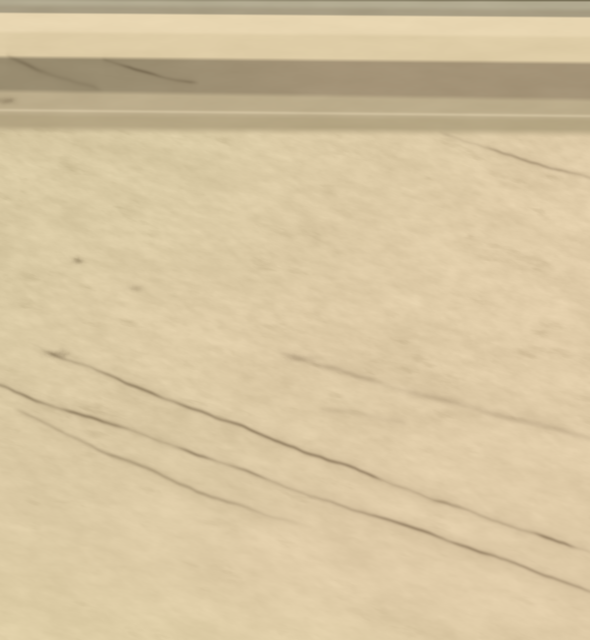
This texture is drawn by a WebGL 1 fragment shader. Its source:

```glsl
precision highp float;
uniform vec2 u_resolution;

float hash(vec2 p) {
  vec3 q = fract(vec3(p.xyx) * 0.1031);
  q += dot(q, q.yzx + 33.33);
  return fract((q.x + q.y) * q.z);
}

float noise(vec2 p) {
  vec2 i = floor(p);
  vec2 f = fract(p);
  f = f * f * (3.0 - 2.0 * f);
  float low = mix(hash(i), hash(i + vec2(1.0, 0.0)), f.x);
  float high = mix(hash(i + vec2(0.0, 1.0)), hash(i + 1.0), f.x);
  return mix(low, high, f.y);
}

// Fractal noise centred on zero
float fbm(vec2 p) {
  float sum = 0.0;
  float amp = 0.5;
  for (int i = 0; i < 4; i++) {
    sum += amp * (noise(p) - 0.5);
    p = mat2(1.6, 1.2, -1.2, 1.6) * p + 17.3;
    amp *= 0.5;
  }
  return sum;
}

// Coverage below a slightly tilted moulding edge
float below(vec2 p, float height, float tilt, float blur) {
  return smoothstep(-blur, blur, p.y - height - tilt * p.x);
}

float ridge(vec2 p, float height, float tilt, float width) {
  float d = (p.y - height - tilt * p.x) / width;
  return exp(-d * d);
}

// Wandering, broken mineral vein with a soft halo
float vein(vec2 p, vec2 a, vec2 b, float bow, float width) {
  float t = (p.x - a.x) / (b.x - a.x);
  float path = mix(a.y, b.y, t) + bow * 4.0 * t * (1.0 - t);
  path += 0.014 * fbm(vec2(p.x * 13.0, a.y * 91.0));
  float d = abs(p.y - path) / width;
  float ends = smoothstep(-0.03, 0.04, t) * (1.0 - smoothstep(0.9, 1.03, t));
  float broken = smoothstep(0.15, 0.75, noise(vec2(p.x * 23.0, a.y * 57.0)));
  float core = exp(-d * d) * (0.25 + 0.75 * broken);
  return ends * (core + 0.22 * exp(-d * 0.35));
}

float spot(vec2 p, vec2 center, vec2 size) {
  vec2 d = (p - center) / size;
  d += 1.2 * vec2(fbm(p * 70.0), fbm(p * 70.0 + 9.0));
  return exp(-dot(d, d));
}

vec3 stone(vec2 p) {
  vec3 olive = vec3(0.845, 0.785, 0.635);
  vec3 rose = vec3(0.875, 0.795, 0.655);
  vec3 honey = vec3(0.875, 0.81, 0.655);
  float warm = smoothstep(0.15, 0.9, p.x * 0.6 + p.y * 0.6 + 0.3 * fbm(p * 4.0));
  vec3 c = mix(olive, rose, warm);
  c = mix(c, honey, smoothstep(0.72, 1.0, p.y - p.x * 0.25));

  // Grain drawn out along the bedding direction
  vec2 q = vec2(p.x + 0.3 * p.y, p.y - 0.3 * p.x);
  float calm = mix(1.0, 0.6, smoothstep(0.55, 0.9, p.y));
  float grain = 0.065 * fbm(q * vec2(10.0, 28.0));
  grain += 0.065 * calm * fbm(q * vec2(48.0, 115.0));
  float flecks = smoothstep(0.14, 0.38, fbm(q * vec2(17.0, 52.0) + 40.0));
  return c + grain - 0.045 * calm * flecks;
}

vec3 moulding(vec2 p) {
  vec3 c = mix(vec3(0.70, 0.67, 0.57), vec3(0.65, 0.61, 0.51), below(p, 0.008, 0.008, 0.005));
  c -= 0.28 * p.x * (1.0 - smoothstep(0.0, 0.004, p.y));
  vec3 cream = mix(vec3(0.905, 0.835, 0.69), vec3(0.87, 0.80, 0.65), below(p, 0.05, 0.008, 0.004));
  c = mix(c, cream, below(p, 0.020, 0.0075, 0.0022));
  vec3 shade = mix(vec3(0.60, 0.55, 0.44), vec3(0.64, 0.575, 0.465), smoothstep(0.1, 0.6, p.x));
  c = mix(c, shade, below(p, 0.089, 0.010, 0.004));
  c = mix(c, vec3(0.735, 0.675, 0.545), below(p, 0.142, 0.015, 0.005));
  c += 0.07 * ridge(p, 0.172, 0.010, 0.0025);
  c = mix(c, vec3(0.71, 0.65, 0.515), below(p, 0.179, 0.008, 0.004));
  return c + 0.035 * fbm(p * vec2(16.0, 55.0));
}

void main() {
  // Vertical axis runs downward, with one unit per canvas height
  vec2 p = gl_FragCoord.xy / u_resolution.y;
  p.y = 1.0 - p.y;

  vec3 color = mix(moulding(p), stone(p), below(p, 0.202, 0.007, 0.008));

  // Long diagonal veins
  float dark = vein(p, vec2(0.065, 0.544), vec2(0.95, 0.872), 0.009, 0.0032);
  dark += vein(p, vec2(-0.05, 0.588), vec2(0.96, 0.935), 0.0, 0.0032);
  dark += 0.6 * vein(p, vec2(0.03, 0.642), vec2(0.48, 0.822), 0.012, 0.0035);

  // Faint short veins
  dark += 0.7 * vein(p, vec2(0.69, 0.208), vec2(0.96, 0.290), 0.0, 0.003);
  dark += 0.45 * vein(p, vec2(0.44, 0.553), vec2(0.95, 0.690), 0.005, 0.005);
  dark += 0.3 * vein(p, vec2(0.50, 0.640), vec2(0.64, 0.660), 0.0, 0.005);
  dark += 0.5 * vein(p, vec2(0.16, 0.094), vec2(0.31, 0.130), 0.0, 0.003);
  dark += 0.5 * vein(p, vec2(0.01, 0.088), vec2(0.16, 0.142), 0.0, 0.004);

  // Mineral spots
  dark += 0.9 * spot(p, vec2(0.120, 0.408), vec2(0.008, 0.005));
  dark += 0.5 * spot(p, vec2(0.210, 0.451), vec2(0.013, 0.005));
  dark += 0.7 * spot(p, vec2(0.088, 0.553), vec2(0.018, 0.005));
  dark += 0.6 * spot(p, vec2(0.010, 0.158), vec2(0.014, 0.005));
  dark += 0.4 * spot(p, vec2(0.470, 0.560), vec2(0.022, 0.006));

  color -= dark * vec3(0.19, 0.19, 0.17);
  gl_FragColor = vec4(clamp(color, 0.0, 1.0), 1.0);
}
```
